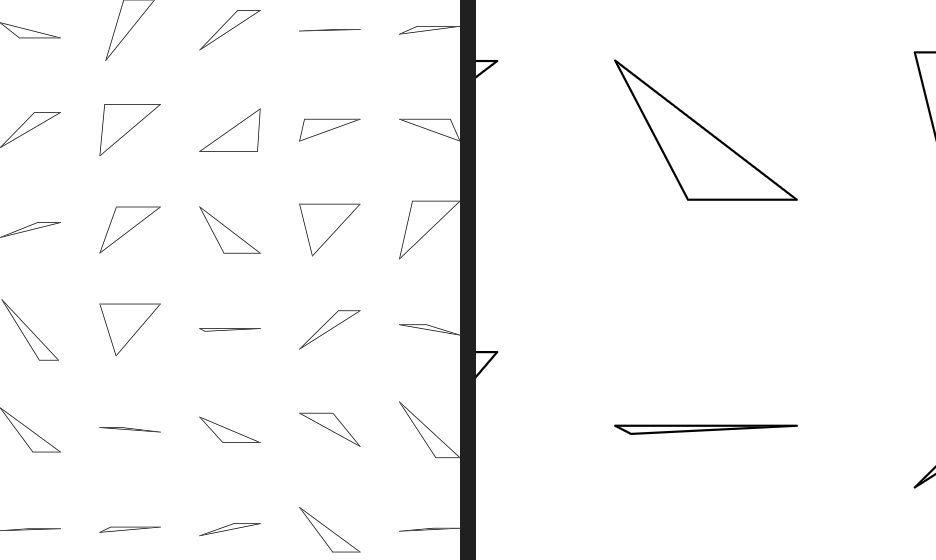
Left: the whole. Right: its middle third, enlarged.
Reproduce this pattern procedurally as a Shadertoy shader.

```glsl
const vec2 GRID = vec2(5.0, 6.0);
const float PITCH = 1.65;         // cell spacing, in units of one shape box
const float HALF_STROKE = 0.006;
const vec3 PAPER = vec3(1.0);
const vec3 INK = vec3(0.0);

// Integer hash to [0, 1), one independent value per channel
float cellRandom(vec2 cell, uint channel) {
    uint n = uint(cell.x + cell.y * GRID.x) * 8u + channel;
    n = n * 747796405u + 2891336453u;
    n = ((n >> ((n >> 28u) + 4u)) ^ n) * 277803737u;
    n = (n >> 22u) ^ n;
    return float(n >> 8u) / 16777216.0;
}

float segmentDistance(vec2 p, vec2 a, vec2 b) {
    vec2 ap = p - a, ab = b - a;
    return length(ap - ab * clamp(dot(ap, ab) / dot(ab, ab), 0.0, 1.0));
}

float triangleOutline(vec2 p, vec2 a, vec2 b, vec2 c) {
    return min(segmentDistance(p, a, b),
               min(segmentDistance(p, b, c), segmentDistance(p, c, a)));
}

// Triangle with a level base, fitted and centred in a unit box
float randomTriangle(vec2 p, vec2 cell) {
    float aspect = mix(0.02, 1.25, pow(cellRandom(cell, 0u), 1.3));
    vec2 size = vec2(1.0, aspect) / max(aspect, 1.0);

    // Positive lean overhangs the base; negative puts the apex above it
    float lean = mix(-0.42, 0.67, sqrt(cellRandom(cell, 1u)));
    vec2 baseStart = (vec2(max(lean, 0.0), 0.0) - 0.5) * size;
    vec2 baseEnd = vec2(0.5, -0.5) * size;
    vec2 apex = (vec2(max(-lean, 0.0), 1.0) - 0.5) * size;

    // Random mirroring, favouring a base on top and an apex on the left
    if (cellRandom(cell, 2u) < 0.2) p.x = -p.x;
    if (cellRandom(cell, 3u) < 0.67) p.y = -p.y;
    return triangleOutline(p, baseStart, baseEnd, apex);
}

// Box-filtered coverage, so thin strokes fade instead of thickening
float strokeCoverage(float dist, float halfWidth, float pixel) {
    float outer = clamp(0.5 + (halfWidth - dist) / pixel, 0.0, 1.0);
    float inner = clamp(0.5 - (halfWidth + dist) / pixel, 0.0, 1.0);
    return outer - inner;
}

void mainImage(out vec4 fragColor, in vec2 fragCoord) {
    // The outer boxes touch the canvas edges
    vec2 extent = (GRID - 1.0) * PITCH + 1.0;
    vec2 p = fragCoord / iResolution.xy * extent;
    float pixel = extent.y / iResolution.y;

    // Cells are centred on their boxes
    vec2 cell = clamp(floor((p - 0.5) / PITCH + 0.5), vec2(0.0), GRID - 1.0);
    vec2 local = p - 0.5 - cell * PITCH;

    float ink = strokeCoverage(randomTriangle(local, cell), HALF_STROKE, pixel);
    fragColor = vec4(mix(PAPER, INK, ink), 1.0);
}
```
